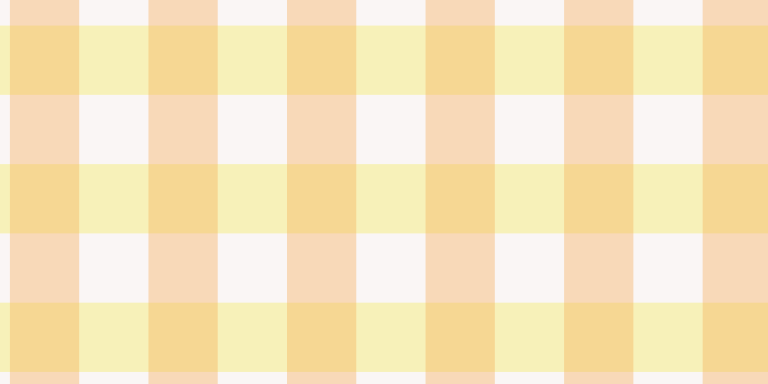
This pattern is drawn by a Shadertoy shader. Its source:

```glsl
// A flat gingham check: translucent peach columns cross yellow rows on off-white.
// Each stripe set is a repeated 1D distance turned into pixel coverage, and the
// two coverages blend four flat colours, with gold where the stripes cross.

// Coverage of evenly spaced stripes, each half a period wide.
float stripes(float position, float center, float period) {
    float offset = abs(fract((position - center) / period + 0.5) - 0.5) * period;
    return clamp((0.25 * period - offset) * iResolution.y + 0.5, 0.0, 1.0);
}

void mainImage(out vec4 fragColor, in vec2 fragCoord) {
    // Canvas height is one unit
    vec2 uv = fragCoord / iResolution.y;
    float period = 0.3608;

    float column = stripes(uv.x, 0.116, period);
    float row = stripes(uv.y, 0.1216, period);

    vec3 white = vec3(0.98, 0.963, 0.96);
    vec3 peach = vec3(0.973, 0.85, 0.722);
    vec3 yellow = vec3(0.969, 0.945, 0.725);
    vec3 gold = vec3(0.966, 0.842, 0.578);

    // Blend along rows first, then across columns
    vec3 color = mix(mix(white, yellow, row), mix(peach, gold, row), column);
    fragColor = vec4(color, 1.0);
}
```
